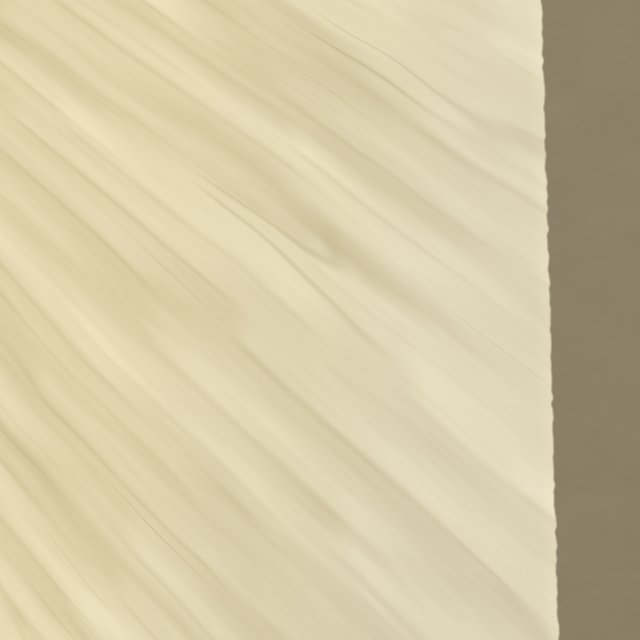
A WebGL 2 fragment shader for this texture:

```glsl
#version 300 es
precision highp float;

#define FAN_PIVOT vec2(-1.87, 2.43)
#define FAN_RADIUS 3.0
#define EDGE_BOTTOM 0.873
#define EDGE_LEAN 0.027
#define STREAK_LAYERS 3
#define STREAK_GAIN 0.34
#define GRAIN_GAIN 0.62
#define CRACK_GAIN 0.42
#define WOOD_DARK vec3(0.795, 0.745, 0.600)
#define WOOD_MID vec3(0.872, 0.832, 0.700)
#define WOOD_LIGHT vec3(0.938, 0.903, 0.780)
#define WALL vec3(0.547, 0.503, 0.407)

uniform vec2 u_resolution;
out vec4 fragColor;

float hash(vec2 p) {
    return fract(sin(dot(p, vec2(127.1, 311.7))) * 43758.5453);
}

float noise(vec2 p) {
    vec2 cell = floor(p);
    vec2 f = fract(p);
    f = f * f * (3.0 - 2.0 * f);
    float low = mix(hash(cell), hash(cell + vec2(1.0, 0.0)), f.x);
    float high = mix(hash(cell + vec2(0.0, 1.0)), hash(cell + 1.0), f.x);
    return mix(low, high, f.y);
}

// Grain coordinates: x runs across the fibres, y along them
vec2 fanCoords(vec2 uv) {
    vec2 d = uv - FAN_PIVOT;
    vec2 g = vec2(atan(d.y, d.x) * FAN_RADIUS, length(d));
    g.x += 0.022 * (noise(g * vec2(3.0, 3.5)) - 0.5);
    g.x += 0.006 * (noise(g * vec2(14.0, 11.0) + 40.0) - 0.5);
    return g;
}

// Long pale bands, crisp on the lower side and fading on the upper
float streaks(vec2 g) {
    float sum = 0.0;
    for (int i = 0; i < STREAK_LAYERS; i++) {
        float k = float(i);
        float lane = g.x / (0.115 - 0.026 * k) + 0.37 * k;
        float id = floor(lane);
        float f = fract(lane);
        float run = g.y / (0.85 - 0.12 * k) + 5.0 * hash(vec2(id, k + 3.0));
        float strength = hash(vec2(id + 17.0 * k, floor(run)));
        float s = fract(run) + 0.10 * (f - 0.5);
        float ends = smoothstep(0.04, 0.14, s) * (1.0 - smoothstep(0.68, 0.92, s));
        float band = smoothstep(0.08, 0.24, f) * (1.0 - smoothstep(0.36, 0.95, f));
        float shade = smoothstep(0.0, 0.07, f) * (1.0 - smoothstep(0.08, 0.17, f));
        sum += ends * strength * (band - 0.55 * shade);
    }
    return sum;
}

// Layered fibre noise, centred on zero
float grain(vec2 g) {
    float broad = noise(g * vec2(17.0, 1.7)) - 0.5;
    float medium = noise(g * vec2(43.0, 3.6) + 11.0) - 0.5;
    float fine = noise(g * vec2(105.0, 8.0) + 23.0) - 0.5;
    float fibre = noise(g * vec2(210.0, 22.0) + 31.0) - 0.5;
    return 0.75 * broad + 0.50 * medium + 0.26 * fine + 0.13 * fibre;
}

// Thin dark lines that come and go along the fibres
float cracks(vec2 g) {
    float line = abs(noise(g * vec2(30.0, 1.5) + 57.0) - 0.5);
    float gate = smoothstep(0.52, 0.85, noise(g * vec2(12.0, 4.2) + 71.0));
    return (1.0 - smoothstep(0.0, 0.075, line)) * gate;
}

vec3 woodColor(vec2 uv, float edgeDist) {
    vec2 g = fanCoords(uv);
    float tone = GRAIN_GAIN * grain(g) + STREAK_GAIN * (streaks(g) - 0.38);
    tone -= CRACK_GAIN * cracks(g);
    tone *= mix(0.65, 1.1, smoothstep(0.0, 0.35, edgeDist));
    tone = clamp(tone * 1.5, -1.0, 1.0);
    vec3 color = mix(WOOD_MID, tone > 0.0 ? WOOD_LIGHT : WOOD_DARK, abs(tone));

    // Warm light at the upper left, paler and cooler at the right
    float cool = smoothstep(0.1, 0.9, uv.x + 0.25 * (0.5 - uv.y));
    color += mix(vec3(0.006, 0.002, -0.020), vec3(0.002, 0.006, 0.026), cool);
    color += 0.020 * (1.0 - smoothstep(0.0, 0.03, edgeDist));
    return color;
}

vec3 wallColor(vec2 uv) {
    float mottle = noise(uv * vec2(16.0, 24.0)) - 0.5;
    float speck = noise(uv * vec2(70.0, 110.0)) - 0.5;
    return WALL + 0.012 * (uv.y - 0.5) + 0.010 * mottle + 0.008 * speck;
}

void main() {
    vec2 uv = gl_FragCoord.xy / u_resolution;

    // Slightly frayed, leaning border between board and wall
    float fray = 0.0035 * (noise(vec2(uv.y * 95.0, 4.0)) - 0.5);
    float edgeDist = EDGE_BOTTOM - EDGE_LEAN * uv.y + fray - uv.x;
    float soft = max(0.0025, 1.0 / u_resolution.x);
    float board = smoothstep(-soft, soft, edgeDist);

    vec3 color = mix(wallColor(uv), woodColor(uv, max(edgeDist, 0.0)), board);
    fragColor = vec4(color, 1.0);
}
```
